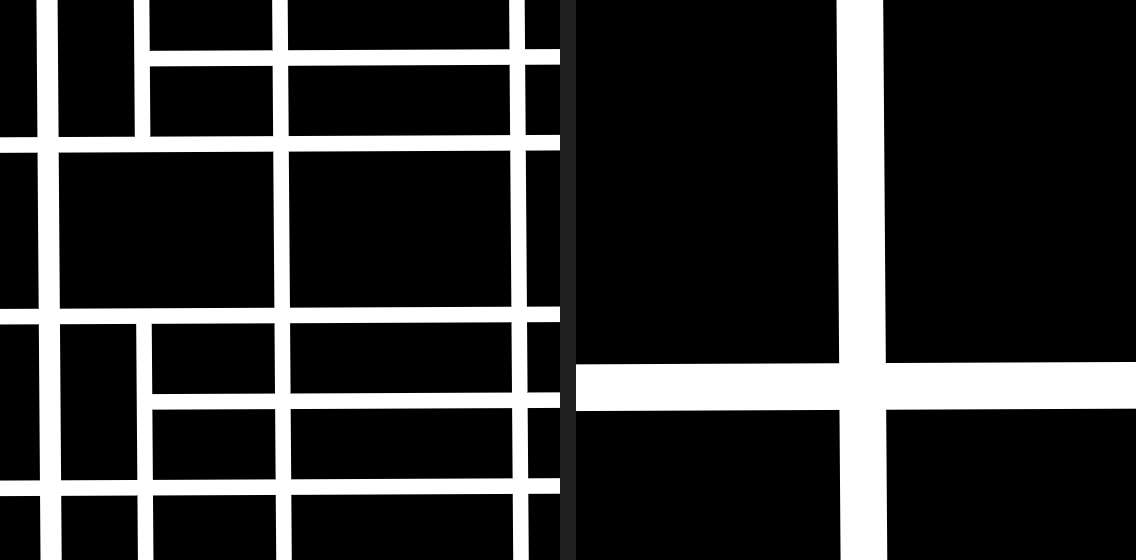
Left: the whole. Right: its middle third, enlarged.
A WebGL 2 fragment shader for this pattern:

```glsl
#version 300 es
precision highp float;
// Slightly tilted white lattice on black: posts and rails, with some rows subdivided.

uniform vec2 u_resolution;
out vec4 fragColor;

// Positions are measured from the canvas centre, in canvas units.
const vec3 PANEL_COLOR = vec3(0.0);
const vec3 LINE_COLOR = vec3(1.0);
const float LINE_WIDTH = 0.0278;
const float WIDE_POST_WIDTH = 0.0378;
const float POST_X = 0.0035;         // first regular post
const float POST_PITCH = 0.4232;
const float WIDE_POST_X = -0.4124;
const float SHORT_POST_X = -0.2435;  // only in subdivided rows
const float RAIL_Y = -0.0634;        // floor of the open row
const float RAIL_PITCH = 0.3065;
const float ROW_CYCLE = 3.0;         // one open row in every cycle
const float POST_LEAN = 0.0073;
const float RAIL_TILT = 0.0043;

// Signed distance to a straight band centred on zero.
float band(float offset, float width) {
    return abs(offset) - 0.5 * width;
}

// Regular posts continue to the right; one wide post stands at the left.
float postDistance(float x) {
    float index = max(round((x - POST_X) / POST_PITCH), 0.0);
    float regular = band(x - POST_X - index * POST_PITCH, LINE_WIDTH);
    float wide = band(x - WIDE_POST_X, WIDE_POST_WIDTH);
    return min(regular, wide);
}

// Rails divide the canvas into rows of equal height.
float railDistance(float rowPosition) {
    float offset = (rowPosition - round(rowPosition)) * RAIL_PITCH;
    return band(offset, LINE_WIDTH);
}

// A short post and a half-height rail to its right.
float subdivisionDistance(float x, float rowPosition) {
    float shortPost = band(x - SHORT_POST_X, LINE_WIDTH);
    float halfRail = band((fract(rowPosition) - 0.5) * RAIL_PITCH, LINE_WIDTH);
    return min(shortPost, max(halfRail, SHORT_POST_X - x));
}

void main() {
    float canvasSize = min(u_resolution.x, u_resolution.y);
    vec2 p = (gl_FragCoord.xy - 0.5 * u_resolution) / canvasSize;

    // Lean the posts and tilt the rails.
    vec2 q = vec2(p.x + POST_LEAN * p.y, p.y - RAIL_TILT * p.x);
    float rowPosition = (q.y - RAIL_Y) / RAIL_PITCH;

    float lattice = min(postDistance(q.x), railDistance(rowPosition));
    bool subdivided = mod(floor(rowPosition), ROW_CYCLE) > 0.5;
    if (subdivided) {
        lattice = min(lattice, subdivisionDistance(q.x, rowPosition));
    }

    // One-pixel edge coverage.
    float coverage = clamp(0.5 - lattice * canvasSize, 0.0, 1.0);
    fragColor = vec4(mix(PANEL_COLOR, LINE_COLOR, coverage), 1.0);
}
```
